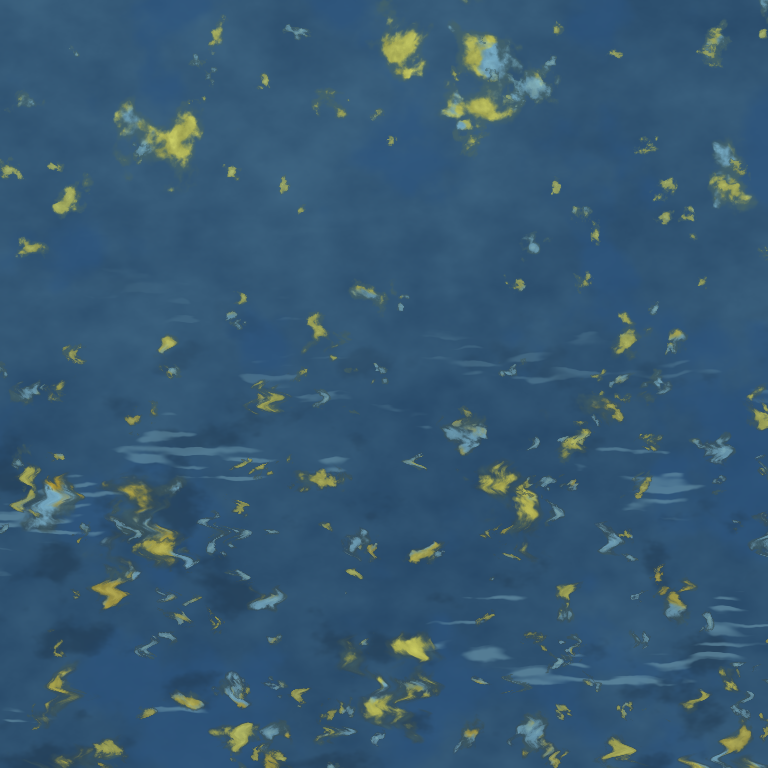
Give the GLSL for this texture, as a Shadertoy shader.

```glsl
// Weathered blue paint: a mottled ground with ragged flakes of yellow and sky blue.
// Flakes are jittered cells at three sizes, frayed by fractal noise, with dark
// olive stains around them; the lower half is denser and has dry brush streaks.

float hash(vec2 p) {
    vec3 q = fract(p.xyx * vec3(0.1031, 0.1030, 0.0973));
    q += dot(q, q.yzx + 33.33);
    return fract((q.x + q.y) * q.z);
}

float noise(vec2 p) {
    vec2 i = floor(p), f = fract(p);
    f = f * f * (3.0 - 2.0 * f);
    return mix(mix(hash(i), hash(i + vec2(1, 0)), f.x),
               mix(hash(i + vec2(0, 1)), hash(i + vec2(1, 1)), f.x), f.y);
}

float fbm(vec2 p) {
    float sum = 0.0, amp = 0.5;
    for (int i = 0; i < 5; i++) {
        sum += amp * noise(p);
        p = mat2(1.6, 1.2, -1.2, 1.6) * p + 17.3;
        amp *= 0.5;
    }
    return sum / 0.97;
}

// Strength of the nearest flake (x) and its random tint (y)
vec2 flakes(vec2 p, float scale, float density) {
    vec2 cell = floor(p * scale), best = vec2(-2.0, 0.0);
    float fray = (fbm(p * scale * 3.5 + scale) - 0.5) * 4.2;
    for (int y = -1; y <= 1; y++)
    for (int x = -1; x <= 1; x++) {
        vec2 id = cell + vec2(x, y), key = id + scale * 7.0;
        if (hash(key) > density) continue;
        vec2 centre = id + 0.25 + 0.5 * vec2(hash(key + 31.7), hash(key + 57.1));
        vec2 d = abs(p * scale - centre);
        d *= mix(vec2(0.75, 1.3), vec2(1.3, 0.75), hash(key + 83.9));
        float radius = mix(0.18, 0.4, hash(key + 11.3));
        float shape = mix(length(d), max(d.x, d.y), 0.5) / radius;
        float strength = 1.0 - shape + fray * smoothstep(2.4, 1.2, shape);
        if (strength > best.x) best = vec2(strength, hash(key + 71.5));
    }
    return best;
}

void mainImage(out vec4 fragColor, in vec2 fragCoord) {
    vec2 p = fragCoord / iResolution.y;
    float low = 1.0 - smoothstep(0.3, 0.75, p.y);

    // Mottled ground, paler towards the top
    float cloud = fbm(p * 5.0 + 3.0), grain = fbm(p * vec2(24, 32));
    float light = 0.33 - 0.38 * low + (cloud - 0.5) * 1.5 + (grain - 0.5) * 1.2;
    vec3 color = mix(vec3(0.19, 0.33, 0.45), vec3(0.235, 0.385, 0.50), light);
    color = mix(color, vec3(0.17, 0.33, 0.50), 0.6 * smoothstep(0.55, 0.75, fbm(p * 9.0 + 41.0)));
    color = mix(color, vec3(0.13, 0.23, 0.32), low * 0.6 * smoothstep(0.58, 0.78, fbm(p * vec2(13, 19) + 70.0)));

    // Bent coordinates, torn sideways in the lower half
    vec2 q = p + 0.022 * (vec2(fbm(p * 14.0), fbm(p * 14.0 + 50.0)) - 0.5);
    q.x += low * 0.03 * (noise(p * vec2(9, 85)) - 0.5);

    // Dry brush streaks
    float streak = noise(q * vec2(16, 150)) * smoothstep(0.52, 0.68, fbm(p * vec2(5, 15) + 23.0));
    color = mix(color, vec3(0.41, 0.58, 0.66), low * 0.65 * smoothstep(0.55, 0.85, streak));

    // Flakes from large to small: stain, ragged paint, bright heart
    float scale = 7.0;
    for (int i = 0; i < 3; i++) {
        float density = mix(0.15, 0.27, low) * (1.0 - 0.2 * float(i));
        vec2 flake = flakes(q, scale, density);
        float tone = fbm(q * 26.0 + 90.0), fine = fbm(q * 75.0 + 12.0);
        float blue = smoothstep(0.42, 0.58, tone + (flake.y - 0.5) * 0.45 + 0.14 * low - 0.12);
        vec3 yellow = mix(vec3(0.73, 0.73, 0.33), vec3(0.70, 0.58, 0.17), low * flake.y);
        vec3 paint = mix(yellow, vec3(0.45, 0.65, 0.75), blue);
        vec3 stain = mix(vec3(0.27, 0.39, 0.41), vec3(0.20, 0.27, 0.29), low * fine * 1.4);
        color = mix(color, stain, 0.75 * smoothstep(-0.1, 0.5, flake.x));
        float cover = smoothstep(0.35, 1.0, flake.x + (fine - 0.5) * 1.1);
        color = mix(color, paint * (0.72 + 0.5 * fine), cover * mix(0.88, 0.6, float(i) * 0.5));
        color += vec3(0.09, 0.09, 0.05) * smoothstep(1.0, 1.7, flake.x);
        scale *= 2.2;
    }

    fragColor = vec4(clamp(color, 0.0, 1.0), 1.0);
}
```
